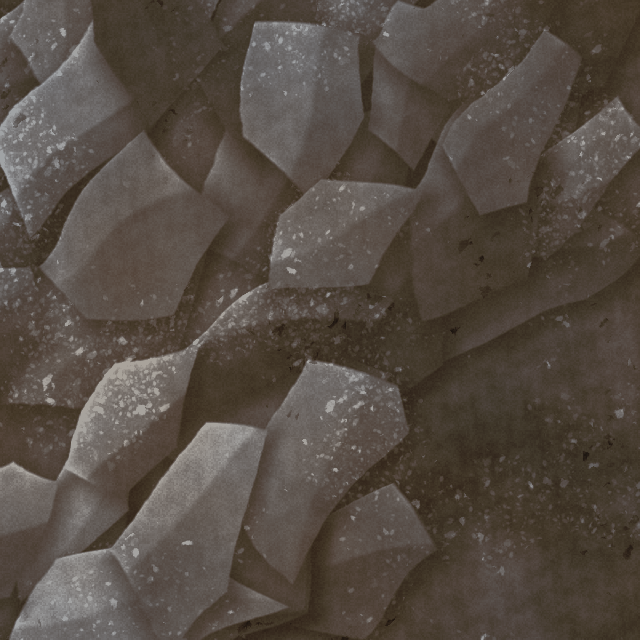
Reproduce this texture procedurally as a Shadertoy shader.

```glsl
// Crumpled sheets of dusty paper lying over a rough brown ground.
// Irregular polygons are painted back to front, each with a soft shadow, a fold
// and a pale rim; cellular flakes and layered sines add the dust and stains.

const float SHEETS = 60.0;
const float SHADE_FLOOR = -0.02;
const vec3 UMBER = vec3(0.20, 0.15, 0.11);
const vec3 EARTH = vec3(0.26, 0.22, 0.16);
const vec3 TAUPE = vec3(0.32, 0.27, 0.24);
const vec3 STONE = vec3(0.37, 0.34, 0.32);
const vec3 ASH   = vec3(0.45, 0.43, 0.42);
const vec3 CHALK = vec3(0.60, 0.59, 0.58);

float hash(vec2 p) {
    vec3 q = fract(p.xyx * vec3(0.1031, 0.1030, 0.0973));
    q += dot(q, q.yzx + 33.33);
    return fract((q.x + q.y) * q.z);
}

vec2 hash2(vec2 p) {
    return vec2(hash(p), hash(p + 71.7));
}

mat2 rotation(float a) {
    return mat2(cos(a), -sin(a), sin(a), cos(a));
}

// Layered, bent sines: about -1 to 1
float mottle(vec2 p) {
    float sum = 0.0, amp = 0.5;
    for (int i = 0; i < 5; i++) {
        p = rotation(1.1) * p + 2.3;
        sum += amp * sin(p.x + 1.7 * sin(p.y));
        p *= 1.9;
        amp *= 0.6;
    }
    return sum;
}

// Cellular flakes: x = coverage, y = random brightness of the flake
vec2 flakes(vec2 p, float amount, float blur) {
    vec2 cell = floor(p), best = vec2(0.0);
    for (int j = -1; j <= 1; j++)
    for (int i = -1; i <= 1; i++) {
        vec2 id = cell + vec2(i, j);
        vec2 d = rotation(6.3 * hash(id + 9.1)) * (p - id - hash2(id));
        float size = mix(0.18, 0.6, pow(hash(id + 5.3), 2.0));
        float dist = max(abs(d.x) * 1.3 + abs(d.y) * 0.5, abs(d.y)) - size;
        float cover = smoothstep(blur, -blur, dist) * step(hash(id + 3.7), amount);
        if (cover > best.x) best = vec2(cover, hash(id + 17.0));
    }
    return best;
}

// Irregular five-sided sheet, longer along its local x axis
float sheetDistance(vec2 p, float seed) {
    float d = -1.0;
    p.x *= 0.6;
    for (int k = 0; k < 5; k++) {
        vec2 rnd = hash2(vec2(seed * 3.7, float(k) * 5.3 + 2.0));
        float a = (float(k) + 0.55 * rnd.x) * 1.2566;
        d = max(d, dot(p, vec2(cos(a), sin(a))) - mix(0.05, 0.125, rnd.y));
    }
    return d;
}

// Tone 0 to 1 becomes a colour from umber to chalk
vec3 paperColor(float tone) {
    float t = tone * 5.0;
    vec3 c = mix(UMBER * 0.5, UMBER, clamp(t + 1.0, 0.0, 1.0));
    c = mix(c, EARTH, clamp(t, 0.0, 1.0));
    c = mix(c, TAUPE, clamp(t - 1.0, 0.0, 1.0));
    c = mix(c, STONE, clamp(t - 2.0, 0.0, 1.0));
    c = mix(c, ASH, clamp(t - 3.0, 0.0, 1.0));
    return mix(c, CHALK, clamp(t - 4.0, 0.0, 1.3));
}

void mainImage(out vec4 fragColor, in vec2 fragCoord) {
    vec2 uv = fragCoord / iResolution.y;
    float stain = mottle(uv * 16.0);
    float fine = mottle(uv * 110.0);
    vec2 bent = uv + 0.014 * vec2(sin(uv.y * 17.0 + 2.0 * sin(uv.x * 9.0)),
                                  sin(uv.x * 14.0 + 2.0 * sin(uv.y * 11.0)));
    bent += 0.0012 * vec2(fine, stain);

    // Rough ground
    float tone = 0.31 + 0.17 * mottle(uv * 6.0) + 0.10 * stain + 0.07 * fine;
    float dust = 0.3;

    // Sheets, back to front
    for (float i = 1.0; i <= SHEETS; i++) {
        vec2 center = fract(i * vec2(0.7549, 0.5698)) * 1.1 - 0.05;
        if (center.x - 0.6 * center.y > 0.45) continue;
        vec2 rnd = hash2(vec2(i * 7.3, 40.0)), look = hash2(vec2(i * 5.9, 90.0));
        mat2 turn = rotation(mix(0.55, 1.25, center.y) + 1.0 * (rnd.x - 0.5));
        vec2 p = turn * (bent - center);
        float d = sheetDistance(p, i);
        float under = sheetDistance(turn * (bent - center - vec2(0.010, -0.014)), i);
        float shade = 0.6 * smoothstep(0.03, -0.015, under);
        tone = mix(tone, min(tone, SHADE_FLOOR), shade);

        float crest = smoothstep(0.55, 0.1, center.y) * smoothstep(0.6, 0.2, center.x);
        float fold = p.y + (look.x - 0.5) * 0.9 * p.x + 0.04 * (look.y - 0.5);
        float face = 0.20 + 0.48 * rnd.y + 0.16 * crest;
        face += 0.20 * (smoothstep(-0.006, 0.006, fold) - 0.5) * (look.x + 0.2);
        float slope = 2.6 * (look.y - 0.3) * p.y + 1.6 * (rnd.x - 0.4) * p.x;
        face += clamp(slope, -0.2, 0.2) + 0.07 * stain + 0.045 * fine;
        float rim = smoothstep(-0.01, 0.04, p.y) * look.x;
        face += rim * (0.30 * exp(min(d, 0.0) / 0.004) + 0.16 * exp(min(d, 0.0) / 0.025));

        float cover = smoothstep(0.002, -0.002, d);
        tone = mix(tone, face, cover);
        dust = mix(dust, 0.1 + 0.75 * look.y * look.y, cover);
    }

    // Pale dust gathered in patches, then a few dark chips
    float patches = smoothstep(-0.2, 0.5, mottle(uv * 11.0 + 4.0));
    vec2 large = flakes(uv * 75.0 + 0.3 * fine, dust * patches, 0.18);
    vec2 small = flakes(uv * 130.0 + 0.3 * stain, dust * patches * 1.5, 0.28);
    tone += small.x * (0.06 + 0.26 * small.y);
    tone += large.x * (0.08 + 0.45 * large.y * large.y);
    float chipArea = smoothstep(0.45, 0.8, mottle(uv * 9.0 + 13.0));
    vec2 chip = flakes(uv * 60.0 + 0.4 * fine, 0.4 * chipArea, 0.14);
    tone -= 0.3 * chip.x * chip.y;

    // Fibre grain and a slight warm to cool drift
    tone += 0.10 * (hash(floor(uv * 400.0)) - 0.5);
    vec3 color = paperColor(tone);
    color *= 1.0 + 0.035 * mottle(uv * 5.0 + 8.0) * vec3(1.0, 0.0, -1.2);
    fragColor = vec4(color, 1.0);
}
```
